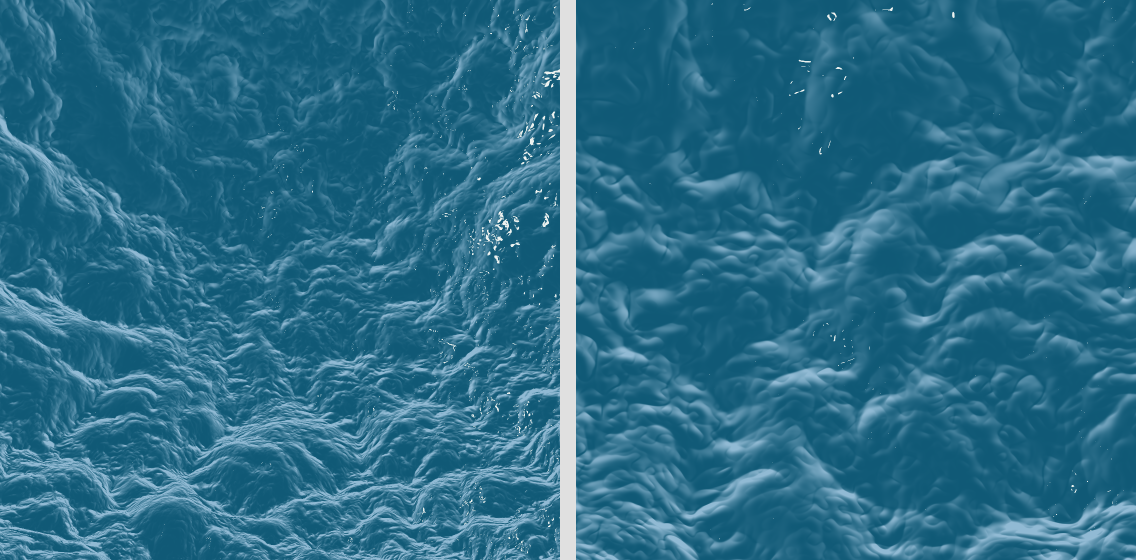
Left: the whole. Right: its middle third, enlarged.
This texture is drawn by a WebGL 1 fragment shader. Its source:

```glsl
precision highp float;
// Choppy teal sea seen from above, paler at grazing angles, with sun glints on the right.

uniform vec2 u_resolution;

#define SWELL_FREQ 2.3
#define SWELL_HEIGHT 0.15
#define DETAIL_GAIN 0.47
#define WAVE_TOP 0.21
#define MARCH_STEPS 10
#define CAMERA_PITCH 0.52
#define CAMERA_FOV 0.65
#define SHEEN_GAIN 1.08
#define SHEEN_POWER 1.8
#define GLINT_WIDTH 0.034
#define CLUMP_FREQ vec2(8.0, 4.5)

const vec3 DEEP_WATER = vec3(0.062, 0.350, 0.463);
const vec3 SKY_SHEEN = vec3(0.57, 0.73, 0.83);
const vec3 SUN_WHITE = vec3(0.93, 0.95, 0.94);
const vec3 SUN_DIR = vec3(0.847, -0.053, 0.529);

vec2 hashGradient(vec2 cell) {
  vec2 k = vec2(dot(cell, vec2(127.1, 311.7)), dot(cell, vec2(269.5, 183.3)));
  return 2.0 * fract(sin(k) * 43758.5453) - 1.0;
}

float gradientNoise(vec2 p) {
  vec2 i = floor(p);
  vec2 f = p - i;
  vec2 u = f * f * f * (f * (f * 6.0 - 15.0) + 10.0);
  vec2 e = vec2(1.0, 0.0);
  float a = dot(hashGradient(i), f);
  float b = dot(hashGradient(i + e.xy), f - e.xy);
  float c = dot(hashGradient(i + e.yx), f - e.yx);
  float d = dot(hashGradient(i + e.xx), f - e.xx);
  return mix(mix(a, b, u.x), mix(c, d, u.x), u.y);
}

// Ridged waves whose finer ripples gather on the crests
float waveHeight(vec2 p, int octaves) {
  mat2 turnAndDouble = mat2(1.6, 1.2, -1.2, 1.6);
  float height = 0.0;
  float amp = SWELL_HEIGHT;
  p = p * SWELL_FREQ + vec2(7.3, 4.1);
  for (int i = 0; i < 6; i++) {
    if (i >= octaves) break;
    float n = gradientNoise(p);
    float fold = sqrt(n * n + 0.0006);
    height += amp * (0.7 - fold);
    amp *= DETAIL_GAIN * (0.55 + 0.7 * max(1.0 - 2.0 * fold, 0.0));
    p = turnAndDouble * p + 3.7;
  }
  return height;
}

// Height at which the ray from the eye (at height 1) meets the waves
float hitHeight(vec2 ground) {
  float stepSize = WAVE_TOP / float(MARCH_STEPS);
  float above = stepSize;
  float z = WAVE_TOP;
  for (int i = 0; i < MARCH_STEPS; i++) {
    float gap = waveHeight(ground * (1.0 - z), 3) - z;
    if (gap > 0.0) {
      z += stepSize * gap / (gap + above);
      break;
    }
    above = -gap;
    z -= stepSize;
  }
  return z;
}

vec3 seaColor(vec2 screen) {
  // Ground point under the ray, measured from below the eye
  float c = cos(CAMERA_PITCH);
  float s = sin(CAMERA_PITCH);
  vec2 lens = screen * CAMERA_FOV;
  vec2 ground = vec2(lens.x, lens.y * c - s) / (c + lens.y * s);

  float z = hitHeight(ground);
  vec2 p = ground * (1.0 - z);

  // Surface normal with all ripples
  vec2 e = vec2(0.0016, 0.0);
  float h = waveHeight(p, 6);
  vec2 slope = vec2(waveHeight(p + e.xy, 6) - h, waveHeight(p + e.yx, 6) - h) / e.x;
  vec3 normal = normalize(vec3(-slope, 1.0));
  vec3 view = normalize(vec3(-ground, 1.0));

  // Sky reflection grows as the surface turns away
  float grazing = clamp(1.0 - dot(normal, view), 0.0, 1.0);
  float sheen = min(SHEEN_GAIN * pow(grazing, SHEEN_POWER), 1.0);
  vec3 color = mix(DEEP_WATER, SKY_SHEEN, sheen);

  // Sun lane: dense clumps at the right, a few in the middle
  float clump = smoothstep(0.08, 0.32, gradientNoise(p * CLUMP_FREQ + 2.6));
  float lane = pow(smoothstep(-0.2, 1.1, screen.x), 4.0);
  lane *= mix(0.4, 1.0, smoothstep(-0.6, 0.3, screen.y)) * mix(0.25, 1.0, clump);
  float sparks = 0.14 * clump * smoothstep(-0.35, 0.15, screen.x);
  float width = GLINT_WIDTH * (lane + sparks) + 0.00001;
  float facing = dot(normal, normalize(view + SUN_DIR));
  float glint = smoothstep(1.0 - width, 1.0 - 0.5 * width, facing);
  return mix(color, SUN_WHITE, glint);
}

void main() {
  // Four samples per pixel smooth the crests
  vec3 color = vec3(0.0);
  for (int i = 0; i < 4; i++) {
    float k = float(i);
    vec2 jitter = (vec2(mod(k, 2.0), floor(k / 2.0)) - 0.5) * 0.5;
    vec2 pixel = gl_FragCoord.xy + jitter;
    color += seaColor((2.0 * pixel - u_resolution) / u_resolution.y);
  }
  gl_FragColor = vec4(color * 0.25, 1.0);
}
```
